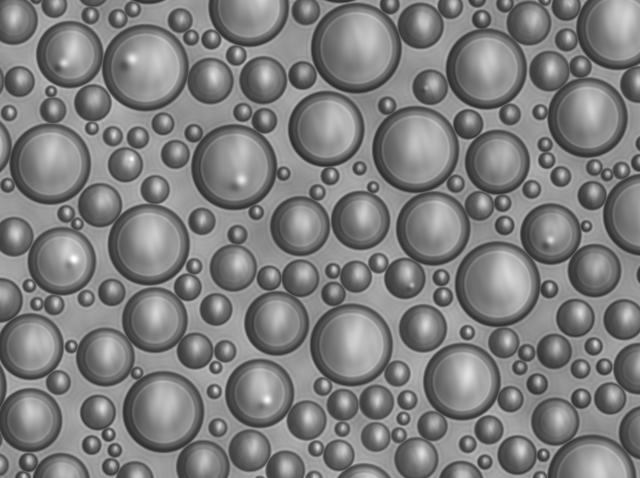
A Shadertoy shader for this texture:

```glsl
const int LEVELS = 6;
const float RADII[6] = float[6](0.095, 0.068, 0.054, 0.042, 0.031, 0.021);
const int MAX_FOUND = 100;
const float SPACING = 2.05;      // cell width in units of the level radius
const float JITTER = 0.8;
const float SMALLEST = 0.57;     // least share of the level radius to keep
const float HALO = 0.02;         // reach of the fringes around a bubble
const float FRINGE_FREQ = 560.0;
const float FRINGE_FADE = 0.007;
const float EDGE = 0.003;
const float LIQUID_TONE = 0.595;
const float RIM_DARK = 0.19;
const float RIM_PALE = 0.27;
const vec2 LIGHT = vec2(0.13, 0.2);

vec3 hash3(vec2 p) {
    vec3 h = fract(p.xyx * vec3(0.1031, 0.1030, 0.0973));
    h += dot(h, h.yxz + 33.33);
    return fract((h.xxy + h.yzz) * h.zyx);
}

float bump(float x, float center, float width) {
    float d = (x - center) / width;
    return exp(-d * d);
}

// Candidate bubble of a cell: centre and wanted radius
vec3 site(vec2 cell, int level) {
    vec3 h = hash3(cell + 37.0 * float(level) + 11.0);
    float radius = RADII[level];
    vec2 center = (cell + 0.5 + JITTER * (h.xy - 0.5)) * SPACING * radius;
    return vec3(center, radius * mix(0.66, 1.0, h.z));
}

// Radius left after giving way to larger neighbours of the same level
float yieldToPeers(vec3 bubble, vec2 cell, int level) {
    float radius = bubble.z;
    for (int j = -1; j <= 1; j++)
    for (int i = -1; i <= 1; i++) {
        vec3 peer = site(cell + vec2(i, j), level);
        if (peer.z > bubble.z) radius = min(radius, distance(bubble.xy, peer.xy) - peer.z);
    }
    return radius;
}

// Soft layered sines for streaks and uneven liquid
float ripple(vec2 p) {
    p += 0.35 * sin(p.yx * 1.7 + vec2(0.4, 2.1));
    return 0.5 * sin(p.x + 0.6 * p.y) + 0.3 * sin(2.1 * p.x - 1.3 * p.y + 1.0)
         + 0.2 * sin(3.7 * p.y + 1.9 * p.x);
}

// Lit interior, thin lens lines and dark rim; depth is measured from the edge
float bubbleTone(vec2 q, float radius, float depth, vec3 seed) {
    float big = smoothstep(0.03, 0.085, radius);
    vec2 h = (q - LIGHT - 0.15 * (seed.xy - 0.5)) * vec2(1.5, 1.1);
    float glow = exp(-dot(h, h) * mix(2.7, 1.7, big));
    float tone = mix(0.32, 0.39, big) + mix(0.43, 0.37, big) * glow;
    tone += 0.07 * ripple(q * vec2(5.5, 1.8) + 20.0 * seed.xy) * (0.3 + glow);
    tone += 0.15 * big * bump(length(q), 0.66, 0.17) * smoothstep(-0.3, 0.9, dot(q, vec2(0.4, -0.85)));
    tone += 0.10 * dot(q, vec2(0.8, 0.35)) + 0.06 * (seed.x - 0.5);

    // Occasional glint with a dark companion on the wider bubbles
    vec2 g = q - 0.8 * (seed.yx - 0.5);
    float glint = step(0.9, seed.z) * smoothstep(0.02, 0.05, radius);
    tone += glint * (0.35 * exp(-dot(g, g) * 60.0) - 0.15 * exp(-dot(g + 0.16, g + 0.16) * 60.0));

    // Concentric lines just inside the rim
    tone -= 0.07 * big * bump(depth, 0.0165, 0.003);
    tone += 0.07 * big * bump(depth, 0.0215, 0.003);
    float width = mix(0.0045, 0.0105, big);
    float rim = 1.0 - smoothstep(0.2 * width, 1.7 * width, depth);
    float side = 0.84 + 0.16 * dot(q, vec2(-0.4, -0.7));
    return mix(tone, mix(RIM_PALE, RIM_DARK, max(big, seed.y * 0.7)), rim * side);
}

void mainImage(out vec4 fragColor, in vec2 fragCoord) {
    vec2 p = fragCoord / iResolution.y + vec2(3.1, 2.3);
    vec3 found[MAX_FOUND];
    int count = 0;

    // Pack from large to small; each level fills the gaps left before it
    float reach = HALO;
    for (int k = 0; k < LEVELS; k++) reach += 2.0 * RADII[k];
    for (int k = 0; k < LEVELS; k++) {
        reach -= RADII[k];
        vec2 home = floor(p / (SPACING * RADII[k]));
        int larger = count;
        for (int j = -3; j <= 3; j++)
        for (int i = -3; i <= 3; i++) {
            vec2 cell = home + vec2(i, j);
            vec3 b = site(cell, k);
            if (distance(p, b.xy) > reach) continue;
            float radius = b.z;
            for (int n = 0; n < larger; n++)
                radius = min(radius, distance(b.xy, found[n].xy) - found[n].z);
            float least = SMALLEST * RADII[k];
            if (radius < least) continue;
            radius = min(radius, yieldToPeers(b, cell, k));
            if (radius < least || count >= MAX_FOUND) continue;
            found[count++] = vec3(b.xy, radius);
        }
        reach -= RADII[k];
    }

    // Nearest bubble and the fringes of all bubbles around the point
    float depth = -1.0, fringe = 0.0;
    vec3 nearest = vec3(p, 1.0);
    for (int n = 0; n < count; n++) {
        float d = found[n].z - distance(p, found[n].xy);
        if (d > depth) { depth = d; nearest = found[n]; }
        if (d < 0.0) fringe += cos(d * FRINGE_FREQ + 2.6) * exp(d / FRINGE_FADE);
    }

    float liquid = LIQUID_TONE + 0.06 * ripple(p * 15.0) + 0.03 * ripple(p.yx * 45.0);
    liquid += 0.055 * clamp(fringe, -1.2, 1.2);
    vec3 seed = hash3(floor(nearest.xy * 2000.0));
    float bubble = bubbleTone((p - nearest.xy) / nearest.z, nearest.z, depth, seed);
    float tone = mix(liquid, bubble, smoothstep(-EDGE, EDGE, depth));
    tone += 0.025 * ripple(p * 4.0);
    fragColor = vec4(vec3(clamp(tone, 0.0, 1.0)), 1.0);
}
```
